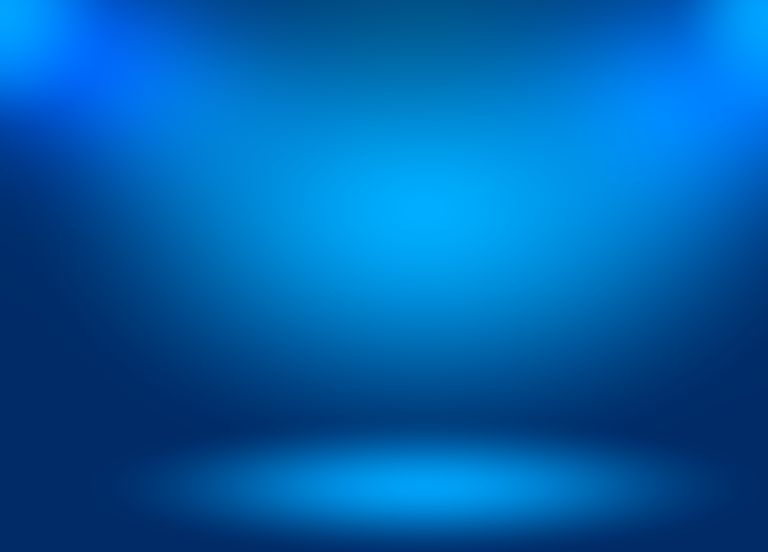
Write a Shadertoy shader that draws this background.

```glsl
// Blue studio stage: two soft beams fall from the upper corners and meet
// in a bright central glow, above an elliptical pool of light on the floor.
// Each light is a smooth falloff, blended in turn over a navy backdrop.

const float STAGE_WIDTH = 1.391; // stage height is 1

const vec3 NAVY       = vec3(0.00, 0.17, 0.405);
const vec3 TEAL       = vec3(0.00, 0.31, 0.51);
const vec3 DEEP_BEAM  = vec3(0.00, 0.39, 1.00);
const vec3 LEFT_BEAM  = vec3(0.01, 0.50, 0.89);
const vec3 RIGHT_BEAM = vec3(0.00, 0.53, 1.00);
const vec3 HOT_SPOT   = vec3(0.00, 0.64, 1.00);
const vec3 GLOW       = vec3(0.00, 0.68, 1.00);
const vec3 FLOOR_POOL = vec3(0.00, 0.63, 0.97);

// Soft elliptical light: 1 at the centre, 0 at the given radii
float softEllipse(vec2 p, vec2 centre, vec2 radii) {
    return 1.0 - smoothstep(0.0, 1.0, length((p - centre) / radii));
}

// Position along a beam, 0 at its source and 1 at its end
float alongBeam(vec2 p, vec2 source, vec2 end) {
    vec2 axis = end - source;
    return clamp(dot(p - source, axis) / dot(axis, axis), 0.0, 1.0);
}

// Gaussian cross section that fades out toward the end of the beam
float beamLight(vec2 p, vec2 source, vec2 end, float width) {
    float along = alongBeam(p, source, end);
    float offset = length(p - mix(source, end, along)) / width;
    return exp(-offset * offset) * (1.0 - smoothstep(0.3, 1.0, along));
}

// Blend a beam whose colour shifts from its source tint to its far tint
vec3 addBeam(vec3 col, vec2 p, vec2 source, vec2 end, float width,
             vec3 nearTint, vec3 farTint) {
    float shift = smoothstep(0.1, 0.6, alongBeam(p, source, end));
    return mix(col, mix(nearTint, farTint, shift),
               beamLight(p, source, end, width));
}

void mainImage(out vec4 fragColor, in vec2 fragCoord) {
    vec2 p = fragCoord / iResolution.xy * vec2(STAGE_WIDTH, 1.0);
    vec2 focus = vec2(0.77, 0.62);

    // Backdrop with a faint teal haze between the beams
    vec3 col = mix(NAVY, TEAL, softEllipse(p, vec2(0.76, 0.95), vec2(0.55, 0.4)));

    // Corner beams
    col = addBeam(col, p, vec2(0.0, 0.96), focus, 0.185, DEEP_BEAM, LEFT_BEAM);
    col = addBeam(col, p, vec2(1.42, 0.88), focus, 0.21,
                  mix(DEEP_BEAM, RIGHT_BEAM, 0.7), RIGHT_BEAM);

    // Bright lamps at the two upper corners
    col = mix(col, HOT_SPOT, softEllipse(p, vec2(0.0, 0.98), vec2(0.22)));
    col = mix(col, HOT_SPOT, softEllipse(p, vec2(STAGE_WIDTH, 0.97), vec2(0.18, 0.2)));

    // Central glow, shorter above the focus than below
    float reach = p.y > focus.y ? 0.42 : 0.49;
    col = mix(col, GLOW, softEllipse(p, focus, vec2(0.76, reach)));

    // Floor pool
    col = mix(col, FLOOR_POOL, softEllipse(p, vec2(0.77, 0.118), vec2(0.62, 0.135)));

    fragColor = vec4(col, 1.0);
}
```
